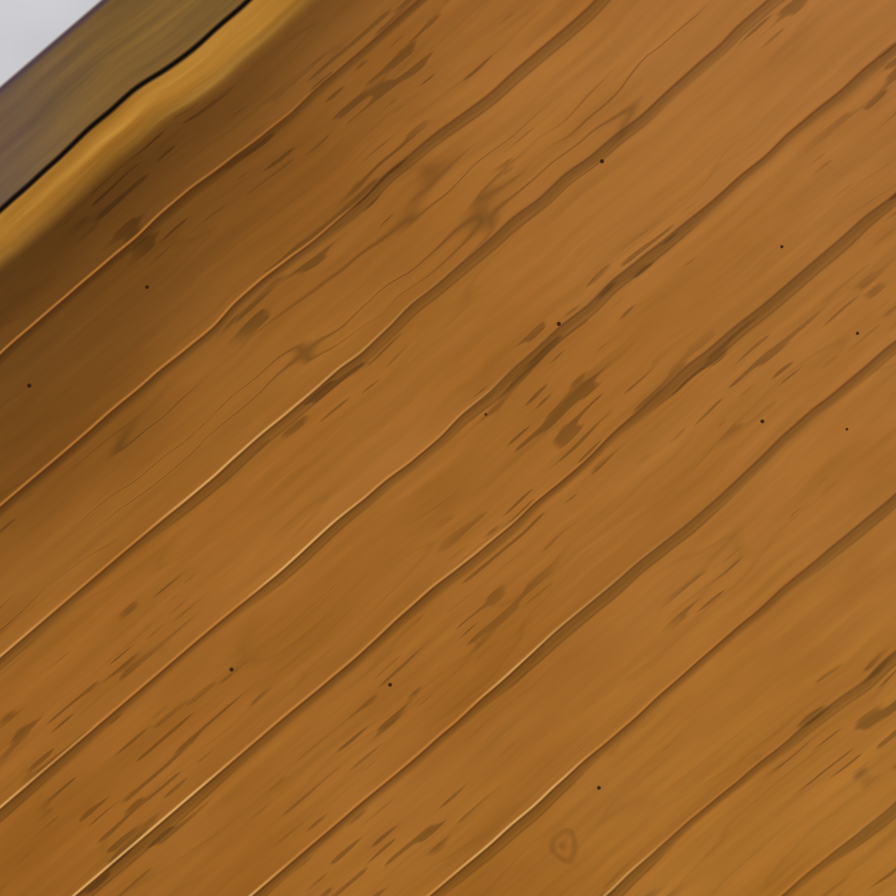
Write a WebGL 1 fragment shader that draws this texture.

```glsl
precision highp float;

uniform vec2 u_resolution;

float hash(vec2 p) {
  return fract(sin(dot(p, vec2(127.1, 311.7))) * 43758.55);
}

float noise(vec2 p) {
  vec2 i = floor(p), f = fract(p);
  f = f * f * (3.0 - 2.0 * f);
  return mix(mix(hash(i), hash(i + vec2(1, 0)), f.x),
             mix(hash(i + vec2(0, 1)), hash(i + vec2(1, 1)), f.x), f.y);
}

float fbm(vec2 p) {
  float sum = 0.0, amp = 0.5;
  for (int i = 0; i < 4; i++) {
    sum += amp * noise(p);
    p = p * 2.03 + 17.3;
    amp *= 0.5;
  }
  return sum / 0.9375;
}

// Soft stroke of half width w around d = 0
float stroke(float d, float w, float soft) {
  return 1.0 - smoothstep(w - soft, w + soft, abs(d));
}

// Sparse round pores, one candidate per cell
float pores(vec2 uv, float px) {
  vec2 cell = floor(uv * 10.0);
  vec2 center = (cell + 0.2 + 0.6 * vec2(hash(cell + 3.1), hash(cell + 8.7))) / 10.0;
  float radius = 0.0012 + 0.0012 * hash(cell + 5.0);
  float d = length(uv - center);
  return step(0.84, hash(cell)) * (1.0 - smoothstep(radius - px, radius + px, d));
}

void main() {
  vec2 uv = gl_FragCoord.xy / u_resolution;
  float px = 1.0 / min(u_resolution.x, u_resolution.y);

  // Diagonal axes: along the boards, and across from the upper left
  float along = (uv.x + 0.855 * uv.y) / 1.316;
  float across = 1.0 - uv.y + 0.855 * uv.x;
  float wobble = noise(vec2(along * 9.0, across * 5.0)) - 0.5
               + 0.35 * (noise(vec2(along * 27.0, across * 7.0)) - 0.5);
  float bent = across + 0.013 * wobble * smoothstep(0.25, 0.7, along);

  // Nearest seam and signed distance from it
  float q = (bent - 0.396) / 0.1687;
  float seam = floor(q + 0.5);
  float d = (q - seam) * 0.128;
  float hasSeam = step(-0.5, seam);
  float pastSeam = smoothstep(-0.0015, 0.0015, d);

  // Broad wood tone
  float boardTone = mix(hash(vec2(seam - 1.0, 4.0)), hash(vec2(seam, 4.0)), pastSeam);
  float blotch = fbm(vec2(along * 5.0, across * 9.0));
  float light = 0.3 + 0.45 * uv.x + 0.7 * (blotch - 0.5) + 0.16 * (boardTone - 0.5);
  vec3 col = mix(vec3(0.585, 0.36, 0.12), vec3(0.68, 0.45, 0.2), clamp(light, 0.0, 1.0));
  col.b += 0.05 * (uv.y - 0.4) * uv.x;
  float shade = (1.0 - smoothstep(0.35, 0.8, across)) * (1.0 - smoothstep(0.0, 0.65, uv.x));
  col *= 1.0 - 0.33 * shade;

  // Fine fibres and longer wavering grain
  float fibre = fbm(vec2(along * 9.0, bent * 95.0));
  col *= 1.0 + 0.13 * (fibre - 0.5);
  float grainZone = 0.25 + 0.75 * smoothstep(0.57, 0.63, bent) * (1.0 - smoothstep(0.7, 0.76, bent));
  float contour = noise(vec2(along * 4.0, bent * 46.0 + 2.0 * blotch));
  float veins = stroke(contour - 0.5, 0.015, 0.055) * smoothstep(0.4, 0.65, noise(vec2(along * 7.0, bent * 22.0)));
  col *= 1.0 - 0.3 * veins * grainZone;
  float flecks = smoothstep(0.68, 0.85, noise(vec2(along * 22.0, bent * 150.0)))
               * smoothstep(0.5, 0.75, noise(vec2(along * 6.0, bent * 12.0) + 31.0));
  col *= 1.0 - 0.2 * flecks;

  // Small knot
  vec2 k = uv - vec2(0.627, 0.055);
  float knotR = length(k) + 0.012 * (noise(uv * 55.0) - 0.5);
  col *= 1.0 - 0.12 * (0.5 + 0.5 * sin(knotR * 520.0)) * (1.0 - smoothstep(0.012, 0.028, knotR));

  // Seams: shaded bevel, dark lower edge, thin groove and lit ridge
  float wear = noise(vec2(along * 6.0, seam * 7.3));
  float bevelWidth = 0.006 + 0.008 * wear;
  float bevel = smoothstep(-0.001, 0.002, d) * (1.0 - smoothstep(bevelWidth * 0.5, bevelWidth + 0.003, d));
  col *= 1.0 - 0.2 * bevel * hasSeam;
  float lower = stroke(d - bevelWidth, 0.0006, 0.0012 + px) * smoothstep(0.35, 0.7, wear);
  col *= 1.0 - 0.25 * lower * hasSeam;
  float lit = 1.0 - smoothstep(0.55, 0.95, along + 0.2 * (wear - 0.5));
  float groove = stroke(d - 0.0018 * lit, 0.0011, 0.0008 + px);
  float faint = 1.0 - 0.45 * smoothstep(5.5, 7.5, seam);
  col = mix(col, vec3(0.3, 0.15, 0.06), groove * hasSeam * faint * (0.65 - 0.15 * lit));
  float ridge = stroke(d + 0.0008, 0.0011, 0.0007 + px);
  vec3 ridgeColor = mix(vec3(0.77, 0.5, 0.22), vec3(0.93, 0.75, 0.47),
                        smoothstep(0.35, 0.75, wear) * smoothstep(0.5, 2.5, seam));
  col = mix(col, ridgeColor, ridge * hasSeam * faint * (0.15 + 0.75 * lit));

  col = mix(col, vec3(0.16, 0.09, 0.06), 0.85 * pores(uv, px));

  // Golden rounded edge, then weathered strip, at the upper left
  float rim = bent + 0.012 * (fbm(vec2(along * 6.0, 2.0)) - 0.5);
  float ripple = fbm(vec2(along * 5.0, rim * 65.0));
  col *= 1.0 - 0.14 * smoothstep(0.28, 0.31, rim) * (1.0 - smoothstep(0.31, 0.4, rim));
  vec3 gold = mix(vec3(0.53, 0.34, 0.1), vec3(0.8, 0.58, 0.25), ripple);
  gold *= 1.0 - 0.2 * smoothstep(0.27, 0.3, rim);
  col = mix(gold, col, smoothstep(0.29, 0.31, rim));
  vec3 weathered = mix(vec3(0.36, 0.27, 0.17), vec3(0.58, 0.43, 0.2), ripple);
  weathered = mix(weathered, vec3(0.4, 0.34, 0.33), 0.5 * (1.0 - smoothstep(0.0, 0.14, uv.x)));
  col = mix(weathered, col, smoothstep(0.232, 0.24, rim));
  col = mix(col, vec3(0.07, 0.05, 0.04), stroke(rim - 0.236, 0.0035, 0.002 + px));

  // Pale corner with a cool dark border
  col = mix(col, vec3(0.27, 0.22, 0.3), 0.8 * stroke(across - 0.101, 0.003, 0.005));
  vec3 pale = vec3(0.79, 0.79, 0.81) + 0.05 * (noise(uv * 18.0) - 0.5);
  col = mix(pale, col, smoothstep(0.094, 0.099 + px, across));

  gl_FragColor = vec4(clamp(col, 0.0, 1.0), 1.0);
}
```
